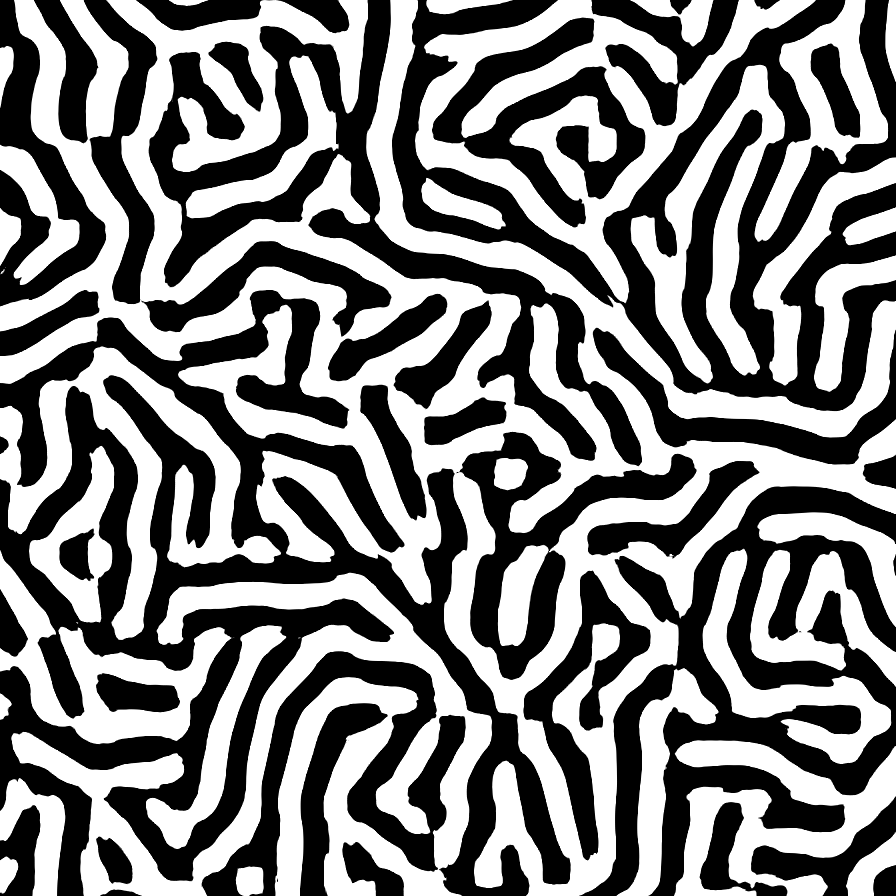
A Shadertoy shader for this pattern:

```glsl
// Black and white labyrinth of evenly wide, winding stripes (Turing pattern).
// Lengths are in stripe periods; 19.5 periods span the canvas height.

const float TAU = 6.2831853;
const float STEP = 0.3;   // spacing of the sample lattice around each point

vec2 hash22(vec2 p) {
    vec3 q = fract(p.xyx * vec3(0.1031, 0.1030, 0.0973));
    q += dot(q, q.yzx + 33.33);
    return fract((q.xx + q.yz) * q.zy);
}

// Plane wave of unit period with a random direction and phase per cell
float cellWave(vec2 cell, vec2 p) {
    vec2 rnd = hash22(cell);
    float angle = TAU * rnd.x;
    return cos(TAU * (dot(vec2(cos(angle), sin(angle)), p) + rnd.y));
}

// Blend of the waves of the four nearest cell corners
float waveNoise(vec2 p) {
    vec2 cell = floor(p / 1.8);
    vec2 f = p / 1.8 - cell;
    vec2 w = f * f * (3.0 - 2.0 * f);
    vec2 e = vec2(1.0, 0.0);
    return mix(mix(cellWave(cell, p), cellWave(cell + e, p), w.x),
               mix(cellWave(cell + e.yx, p), cellWave(cell + e.xx, p), w.x), w.y);
}

// Activator-inhibitor kernel: a tapered Bessel ring that favours unit period
float ringKernel(vec2 offset) {
    float r = length(offset);
    return 0.5 * (cos(0.383 * TAU * r) + cos(0.924 * TAU * r)) * exp(-2.0 * r * r);
}

float softLimit(float x) {
    return x * inversesqrt(1.0 + x * x);
}

// Two reaction steps on a small lattice centred at p
float labyrinth(vec2 p) {
    float seed[81];       // 9 x 9 starting values
    for (int j = 0; j < 9; j++)
        for (int i = 0; i < 9; i++)
            seed[j * 9 + i] = softLimit(4.0 * waveNoise(p + STEP * vec2(i - 4, j - 4)));

    float grown[25];      // 5 x 5 values after the first step
    for (int n = 0; n < 25; n++) grown[n] = 0.0;
    for (int j = 0; j < 5; j++)
        for (int i = 0; i < 5; i++) {
            float weight = ringKernel(STEP * vec2(i - 2, j - 2));
            for (int n = 0; n < 25; n++)
                grown[n] += weight * seed[(j + n / 5) * 9 + i + n % 5];
        }

    float sum = 0.0;      // second step, at the centre only
    for (int j = 0; j < 5; j++)
        for (int i = 0; i < 5; i++)
            sum += ringKernel(STEP * vec2(i - 2, j - 2)) * softLimit(2.0 * grown[j * 5 + i]);
    return sum;
}

void mainImage(out vec4 fragColor, in vec2 fragCoord) {
    vec2 p = 19.5 * fragCoord / iResolution.y + 60.0;
    float level = labyrinth(p);

    // Threshold with a smooth edge
    float slope = length(vec2(dFdx(level), dFdy(level)));
    float white = clamp(0.51 + level / max(slope, 0.0001), 0.0, 1.0);
    fragColor = vec4(vec3(white), 1.0);
}
```
